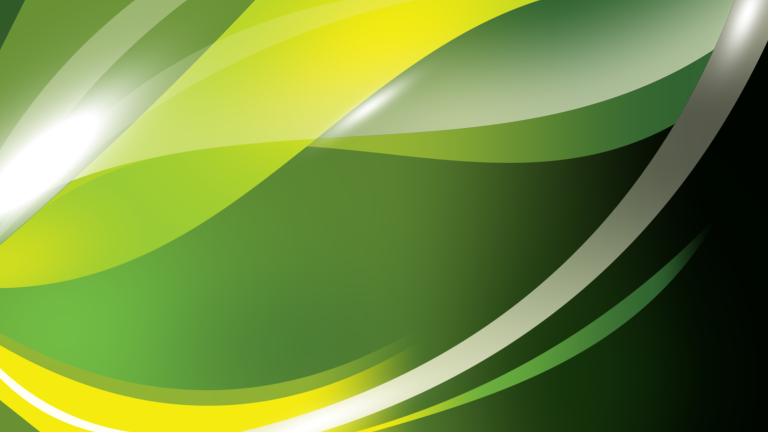
Give the GLSL for this background, as a WebGL 2 fragment shader.

```glsl
#version 300 es
precision highp float;

uniform vec2 u_resolution;
out vec4 fragColor;

// A curved edge: a chord from a to b, bowed by sag and bent into an S by sway.
struct Edge { vec2 a; vec2 b; float sag; float sway; };

const float ASPECT = 16.0 / 9.0;

const Edge LEAF_LOW    = Edge(vec2(0.0, 0.333), vec2(1.25, 1.0), -0.058, 0.124);
const Edge LEAF_HIGH   = Edge(vec2(0.0, 0.433), vec2(0.59, 1.0), -0.01, 0.0);
const Edge LEAF_VEIN   = Edge(vec2(0.0, 0.435), vec2(0.694, 0.662), 0.08, -0.01);
const Edge SHEET_LOW   = Edge(vec2(0.0, 0.502), vec2(1.701, 0.919), -0.025, -0.16);
const Edge STRIP_LOW   = Edge(vec2(0.694, 0.662), vec2(1.597, 0.734), -0.075, -0.045);
const Edge VEIL_HIGH   = Edge(vec2(0.1, 0.6), vec2(0.8, 1.0), 0.068, 0.0);
const Edge VEIL_LOW    = Edge(vec2(0.1, 0.55), vec2(0.96, 1.0), 0.065, 0.0);
const Edge ARC_HIGH    = Edge(vec2(0.0, 0.653), vec2(0.3125, 1.0), 0.021, 0.0);
const Edge ARC_LOW     = Edge(vec2(0.0, 0.502), vec2(0.433, 1.0), 0.035, 0.0);
const Edge CORNER_TOP  = Edge(vec2(0.0, 0.884), vec2(0.058, 1.0), 0.0, 0.0);
const Edge CORNER_LOW  = Edge(vec2(0.0, 0.074), vec2(0.093, 0.0), 0.0, 0.0);
const Edge RIBBON_IN   = Edge(vec2(0.556, 0.0), vec2(1.701, 1.0), -0.2, 0.0);
const Edge RIBBON_OUT  = Edge(vec2(0.741, 0.0), vec2(1.778, 0.907), -0.152, 0.0);
const Edge BLADE_HIGH  = Edge(vec2(0.822, 0.0), vec2(1.662, 0.502), -0.067, 0.0);
const Edge BLADE_LOW   = Edge(vec2(0.861, 0.0), vec2(1.667, 0.507), -0.1, -0.03);
const Edge BOWL_RIM    = Edge(vec2(0.0, 0.229), vec2(0.995, 0.255), -0.145, 0.0);
const Edge BOWL_INNER  = Edge(vec2(0.0, 0.201), vec2(0.995, 0.225), -0.152, 0.0);
const Edge STROKE_HIGH = Edge(vec2(0.0, 0.148), vec2(0.301, 0.0), -0.026, 0.0);
const Edge STROKE_LOW  = Edge(vec2(0.0, 0.125), vec2(0.22, 0.0), -0.018, 0.0);

const vec3 BLACK_GREEN = vec3(0.0, 0.02, 0.0);
const vec3 NIGHT_GREEN = vec3(0.06, 0.2, 0.03);
const vec3 DEEP_GREEN  = vec3(0.19, 0.39, 0.19);
const vec3 MID_GREEN   = vec3(0.35, 0.51, 0.19);
const vec3 FRESH_GREEN = vec3(0.46, 0.76, 0.27);
const vec3 OLIVE       = vec3(0.41, 0.57, 0.2);
const vec3 MOSS        = vec3(0.59, 0.71, 0.2);
const vec3 LIME        = vec3(0.59, 0.79, 0.21);
const vec3 YELLOW      = vec3(0.96, 0.92, 0.06);
const vec3 CREAM       = vec3(0.93, 0.93, 0.81);
const vec3 WHITE       = vec3(1.0);

// Signed offset from an edge, positive on the left of a -> b.
float side(vec2 p, Edge e) {
    vec2 chord = e.b - e.a, q = p - e.a;
    float len = length(chord);
    vec2 dir = chord / len;
    float t = clamp(dot(q, dir) / len, -0.2, 1.2);
    float bow = 4.0 * t * (1.0 - t) * (e.sag + e.sway * (2.0 * t - 1.0));
    return dot(q, vec2(-dir.y, dir.x)) - bow;
}

// Smooth coverage of the left side of an edge.
float above(vec2 p, Edge e) {
    float soft = 0.9 / u_resolution.y;
    return smoothstep(-soft, soft, side(p, e));
}

float between(vec2 p, Edge high, Edge low) {
    return above(p, low) * (1.0 - above(p, high));
}

// Elongated gaussian light; size holds the reach along and across dir.
float glow(vec2 p, vec2 center, vec2 dir, vec2 size) {
    vec2 q = p - center, d = normalize(dir);
    vec2 r = vec2(dot(q, d), dot(q, vec2(-d.y, d.x))) / size;
    return exp(-dot(r, r));
}

void main() {
    vec2 p = gl_FragCoord.xy / u_resolution * vec2(ASPECT, 1.0);
    float inside = above(p, RIBBON_IN);
    float sheet = above(p, SHEET_LOW) * inside;
    float leafHigh = above(p, LEAF_HIGH);
    float leaf = between(p, LEAF_HIGH, LEAF_LOW);

    // Backdrop
    vec3 color = mix(MID_GREEN, FRESH_GREEN, glow(p, vec2(0.2, 0.225), vec2(1, 0), vec2(0.42, 0.33)));
    color = mix(color, DEEP_GREEN, 0.4 * glow(p, vec2(0.65, 0.2), vec2(1, 0), vec2(0.35, 0.2)));
    color = mix(color, BLACK_GREEN, smoothstep(0.85, 1.65, p.x));
    color = mix(color, NIGHT_GREEN, 0.7 * glow(p, vec2(1.35, 0.13), vec2(1, 0), vec2(0.25, 0.3)));
    vec3 upper = mix(MID_GREEN, DEEP_GREEN, smoothstep(1.0, 1.4, p.x + 0.4 * (p.y - 0.8)));
    color = mix(color, upper, sheet);

    // Strip under the sheet
    vec3 stripColor = mix(MOSS, DEEP_GREEN, smoothstep(0.85, 1.6, p.x));
    color = mix(color, stripColor, between(p, SHEET_LOW, STRIP_LOW) * inside);

    // Lime leaf
    float sun = glow(p, vec2(0.9, 0.9), vec2(1.0, 0.5), vec2(0.4, 0.25));
    float tip = 0.6 * glow(p, vec2(0.0, 0.39), vec2(1.0, 0.3), vec2(0.22, 0.12));
    vec3 leafColor = mix(LIME, YELLOW, max(sun, tip));
    leafColor = mix(leafColor, YELLOW, 0.25 * above(p, LEAF_VEIN) * smoothstep(0.8, 0.2, p.x));
    color = mix(color, leafColor, leaf);

    // Upper left field and its arcs
    color = mix(color, OLIVE, leafHigh);
    color = mix(color, DEEP_GREEN * 0.8, 0.85 * above(p, CORNER_TOP));
    color = mix(color, CREAM, 0.36 * between(p, ARC_HIGH, ARC_LOW));
    color = mix(color, CREAM, 0.22 * between(p, VEIL_HIGH, VEIL_LOW));

    // Translucent sheet, densest along its lower edge
    float density = mix(0.38, 0.66, smoothstep(0.5, 1.1, p.x));
    color = mix(color, CREAM, sheet * density * smoothstep(0.28, 0.0, side(p, SHEET_LOW)));

    // Lights on the leaf
    vec2 slant = vec2(0.756, 0.655);
    float flare = glow(p, vec2(0.1, 0.62), slant, vec2(0.24, 0.065));
    flare += 0.5 * glow(p, vec2(0.08, 0.63), slant, vec2(0.3, 0.13));
    color = mix(color, WHITE, min(flare, 1.0) * max(sheet, leafHigh));
    float glint = 0.95 * glow(p, vec2(0.852, 0.75), vec2(0.822, 0.569), vec2(0.1, 0.018));
    color = mix(color, WHITE, glint);

    // Yellow bowl
    float bowlFade = 1.0 - smoothstep(0.68, 0.99, p.x);
    color = mix(color, MOSS, 0.9 * bowlFade * (1.0 - above(p, BOWL_RIM)));
    color = mix(color, YELLOW, bowlFade * (1.0 - above(p, BOWL_INNER)));
    color = mix(color, OLIVE, 1.0 - above(p, CORNER_LOW));

    // Thin green blade
    vec3 bladeColor = mix(YELLOW, FRESH_GREEN * 0.9, smoothstep(0.85, 1.15, p.x));
    bladeColor = mix(bladeColor, DEEP_GREEN, smoothstep(1.1, 1.55, p.x));
    color = mix(color, bladeColor, between(p, BLADE_HIGH, BLADE_LOW) * smoothstep(1.66, 1.5, p.x));

    // Pale ribbon and stroke
    float ribbonAlpha = mix(0.92, 0.36, smoothstep(0.0, 0.65, p.y)) + 0.3 * smoothstep(0.72, 1.0, p.y);
    float ribbon = between(p, RIBBON_IN, RIBBON_OUT);
    color = mix(color, CREAM, ribbon * ribbonAlpha);
    color = mix(color, WHITE, 0.95 * between(p, STROKE_HIGH, STROKE_LOW));
    float shine = glow(p, vec2(0.72, 0.016), vec2(0.93, 0.36), vec2(0.2, 0.03));
    shine += glow(p, vec2(1.73, 0.97), vec2(0.4, 0.92), vec2(0.1, 0.03));
    color = mix(color, WHITE, min(shine, 1.0) * mix(0.4, 1.0, ribbon));

    fragColor = vec4(color, 1.0);
}
```
